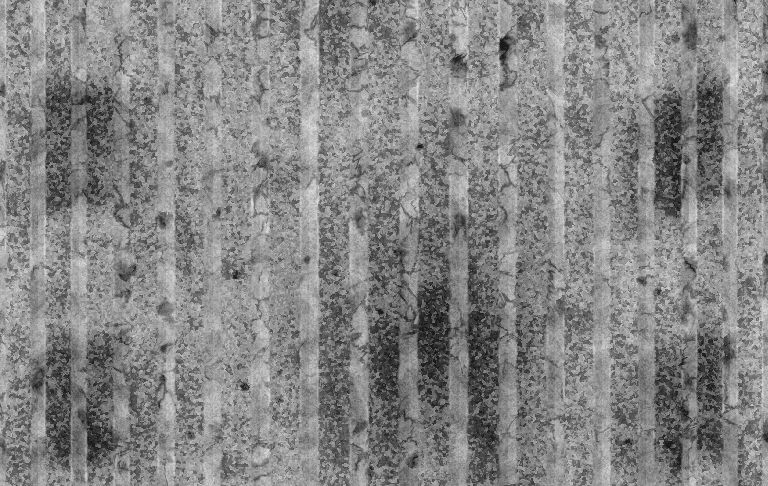
Give the GLSL for this texture, as a Shadertoy shader.

```glsl
// Weathered grey metal sheet: seventeen gritty upright ribs between pale cracked grooves.

float hash(vec2 p) {
    vec3 q = fract(p.xyx * 0.1031);
    q += dot(q, q.yzx + 33.33);
    return fract((q.x + q.y) * q.z);
}

// Cellular noise: nearest distance, second distance, random tone of the cell
vec3 cells(vec2 p) {
    vec2 base = floor(p);
    vec3 best = vec3(9.0, 9.0, 0.0);
    for (int y = -1; y <= 1; y++)
    for (int x = -1; x <= 1; x++) {
        vec2 c = base + vec2(x, y);
        float d = length(c + vec2(hash(c), hash(c + 71.0)) - p);
        if (d < best.x) best = vec3(d, best.x, hash(c + 137.0));
        else best.y = min(best.y, d);
    }
    return best;
}

// Layered, turned sines, about -1 to 1
float clouds(vec2 p) {
    float sum = 0.0, amp = 0.6;
    for (int i = 0; i < 5; i++) {
        p = mat2(0.8, 0.6, -0.6, 0.8) * p + 0.7 * sin(p.yx * 1.3) + 2.7;
        sum += amp * sin(p.x) * cos(p.y);
        p *= 1.85;
        amp *= 0.68;
    }
    return sum;
}

float bump(float x, float centre, float width) {
    float d = (x - centre) / width;
    return exp(-d * d);
}

void mainImage(out vec4 fragColor, in vec2 fragCoord) {
    vec2 uv = fragCoord / iResolution.xy;
    vec2 p = fragCoord / iResolution.y;

    // Ribs, packed closer towards both sides
    float u = (uv.x - 0.5) * 15.36;
    float n = u + 0.00174 * u * u * u;
    float rib = floor(n + 0.5);
    float across = n - rib;
    float ragged = 0.03 * clouds(p * vec2(60.0, 45.0));
    float ribMask = 1.0 - smoothstep(0.28, 0.35, abs(across) + ragged);

    // Broad soot, shifted a little from rib to rib
    float mist = clouds(p * vec2(6.0, 4.0));
    float ribTone = hash(vec2(rib + 40.0, 3.0)) - 0.5;
    float h = uv.y + 0.08 * ribTone;
    float side = bump(abs(uv.x - 0.5), 0.39, 0.075);
    float soot = 0.95 * bump(uv.x, 0.55, 0.15) * bump(h, 0.3, 0.27)
               + 0.9 * side * smoothstep(-0.6, 0.6, cos(11.86 * (h - 0.68)))
               + 0.45 * bump(uv.x, 0.45, 0.05) * bump(h, 1.0, 0.17)
               + 0.4 * bump(uv.x, 0.66, 0.06) * bump(h, 0.0, 0.3);
    soot = clamp(soot + 0.22 * mist, 0.0, 1.0);

    // Grit shared by both surfaces, clustered at several sizes
    float coarse = cells(p * vec2(135.0, 150.0)).z;
    float fine = cells(p * 260.0 + 40.0).z;
    float cluster = clouds(p * vec2(48.0, 44.0) + 6.0);
    float grit = mix(coarse, fine, 0.5);

    // Groove: pale plaster with smudged cracks and stains
    vec2 bent = p + 0.02 * vec2(clouds(p * 25.0), clouds(p * 25.0 + 9.0));
    vec3 plate = cells(bent * vec2(24.0, 20.0));
    float crack = 1.0 - smoothstep(0.0, 0.22, plate.y - plate.x);
    crack *= smoothstep(-0.3, 0.6, clouds(p * 16.0 + 5.0));
    float groove = 0.70 + 0.10 * clouds(p * 26.0) + 0.10 * (plate.z - 0.5);
    groove -= 0.27 * crack + 0.15 * soot + 0.05 * step(0.0, across);
    vec3 stain = cells(bent * vec2(20.0, 14.0) + 31.0);
    groove -= 0.28 * step(0.87, stain.z) * (1.0 - smoothstep(0.1, 0.5, stain.x + 0.15 * cluster));
    groove += 0.22 * (grit - 0.5);
    groove -= 0.16 * smoothstep(0.62, 0.8, grit + 0.2 * cluster);

    // Rib: dark specks thicken where soot and patches gather
    float streak = clouds(p * vec2(70.0, 7.0));
    float patchy = clouds(p * vec2(17.0, 12.0) + 3.0);
    float dirt = 0.38 + 0.16 * ribTone + 0.28 * soot + 0.18 * patchy
               + 0.13 * cluster + 0.06 * streak;
    float specks = smoothstep(-0.12, 0.2, grit - 1.0 + dirt);
    float face = mix(0.67, 0.35, specks) - 0.22 * soot + 0.06 * ribTone;
    face += 0.2 * (fine - 0.5) + 0.05 * streak + 0.06 * mist;

    // Join the surfaces, with a broken bright lip on the rib edges
    float tone = mix(groove, face, ribMask);
    float lip = bump(abs(across), 0.325, 0.025);
    tone += 0.12 * lip * smoothstep(0.0, 0.6, clouds(p * vec2(9.0, 12.0) + 8.0));

    // Few ragged pits
    vec3 pit = cells(p * 11.0 + 17.0);
    float pitEdge = 0.09 + 0.04 * clouds(p * 60.0);
    tone -= 0.25 * step(0.87, pit.z) * (1.0 - smoothstep(pitEdge - 0.05, pitEdge + 0.03, pit.x));

    fragColor = vec4(vec3(clamp(tone, 0.1, 0.87)), 1.0);
}
```
